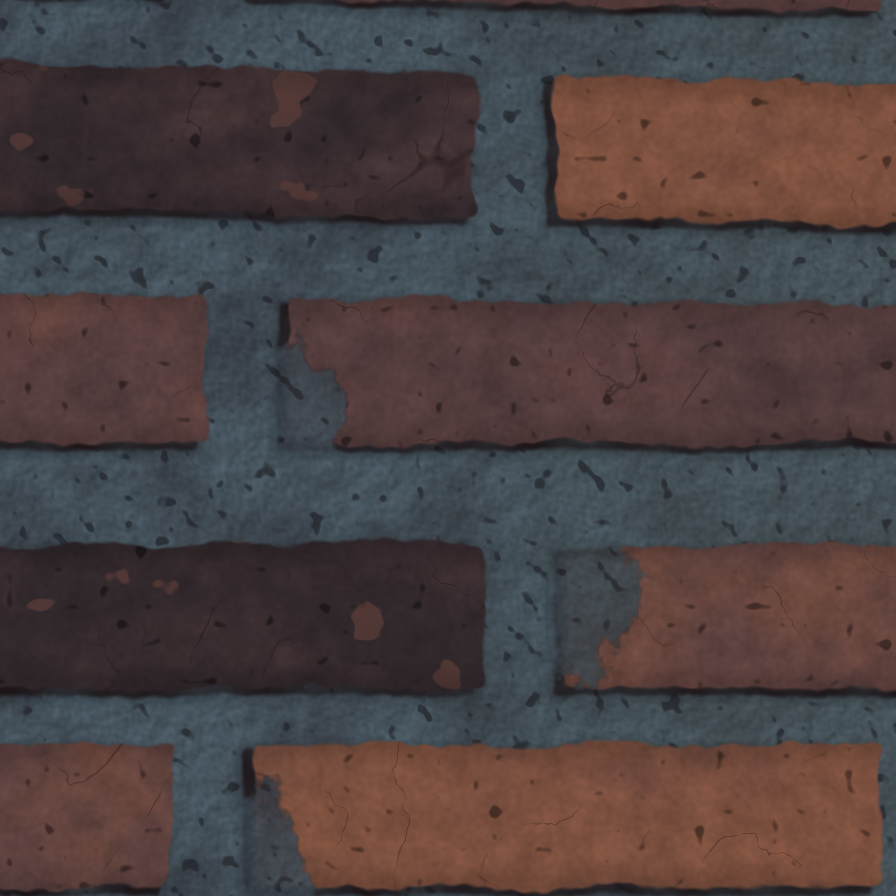
This texture is drawn by a Shadertoy shader. Its source:

```glsl
// Weathered brick wall: four full courses of long bricks in wide blue-grey mortar.
// Bricks are wobbly rounded boxes, each with its own firing tone; gradient noise
// gives the pitted mortar, mottled clay, flakes and mortar smeared over the corners.

// Per course, bottom to top: joint position, centre height
const float JOINT[5] = float[5](0.237, 0.585, 0.276, 0.576, 0.24);
const float CENTRE[5] = float[5](0.089, 0.312, 0.585, 0.838, 1.079);
// Firing tone of the left and right brick in each course, 0 dark to 1 orange
const vec2 TONE[5] = vec2[5](vec2(0.6, 0.92), vec2(0.08, 0.66), vec2(0.5, 0.42),
                             vec2(0.16, 1.0), vec2(0.4, 0.5));

vec2 gradient(vec2 cell) {
    vec3 h = fract(cell.xyx * vec3(0.1031, 0.1030, 0.0973));
    h += dot(h, h.yzx + 33.33);
    float angle = 6.2832 * fract((h.x + h.y) * h.z);
    return vec2(cos(angle), sin(angle));
}

float noise(vec2 p) {
    vec2 i = floor(p), f = p - i;
    vec2 u = f * f * f * (f * (f * 6.0 - 15.0) + 10.0);
    vec2 e = vec2(1, 0);
    return mix(mix(dot(gradient(i), f), dot(gradient(i + e), f - e), u.x),
               mix(dot(gradient(i + e.yx), f - e.yx), dot(gradient(i + 1.0), f - 1.0), u.x), u.y);
}

float fbm(vec2 p) {
    float sum = 0.0, amp = 0.6;
    for (int i = 0; i < 4; i++) {
        sum += amp * noise(p);
        p = mat2(1.6, 1.2, -1.2, 1.6) * p + 7.3;
        amp *= 0.55;
    }
    return sum;
}

float roundBox(vec2 p, vec2 halfSize, float radius) {
    vec2 d = abs(p) - halfSize + radius;
    return length(max(d, 0.0)) + min(max(d.x, d.y), 0.0) - radius;
}

// Rough plaster, lit from the upper left, with slanted pits
vec3 mortarColor(vec2 p) {
    float relief = fbm(p * 34.0) - fbm((p + vec2(-0.004, 0.005)) * 34.0);
    float broad = fbm(p * 7.0 + 3.0);
    vec3 c = mix(vec3(0.225, 0.255, 0.285), vec3(0.275, 0.33, 0.37),
                 smoothstep(-0.35, 0.2, broad));
    c = mix(c, vec3(0.27, 0.315, 0.325), 0.5 * smoothstep(0.3, 0.9, p.x));
    c *= 1.0 - 0.3 * clamp(relief, -0.7, 0.7) + 0.12 * noise(p * 150.0);
    vec2 slant = vec2(p.x + p.y, (p.y - p.x) * 0.6);
    float pit = smoothstep(0.3, 0.5, noise(slant * 42.0) + 0.35 * noise(p * 95.0));
    return mix(c, vec3(0.13, 0.14, 0.16), 0.7 * pit);
}

// Fired clay: tone ramp, mottling, speckles, hairline cracks and bright flakes
vec3 clayColor(vec2 p, vec2 q, float tone) {
    float blotch = fbm(p * vec2(6.0, 9.0) + tone * 13.0);
    float t = clamp(tone + 0.38 * blotch, 0.0, 1.0);
    vec3 c = mix(vec3(0.19, 0.155, 0.17), vec3(0.345, 0.245, 0.245), smoothstep(0.0, 0.5, t));
    c = mix(c, vec3(0.49, 0.315, 0.245), smoothstep(0.45, 1.0, t));
    c *= 1.0 + 0.2 * fbm(p * 30.0) + 0.07 * noise(p * 130.0);
    c *= 1.0 - 0.4 * smoothstep(0.38, 0.55, noise(p * 48.0 + 9.0));
    float crack = abs(noise(p * vec2(9.0, 7.0) + 0.25 * fbm(p * 18.0)));
    c *= 1.0 - 0.25 * (1.0 - smoothstep(0.0, 0.015, crack)) * smoothstep(0.0, 0.25, blotch);
    float flake = smoothstep(0.36, 0.4, noise(p * vec2(11.0, 16.0) + 4.0) + 0.1 * noise(p * 60.0));
    c = mix(c, vec3(0.38, 0.25, 0.225), 0.65 * flake * (1.0 - smoothstep(0.1, 0.4, tone)));
    return c * (1.0 - 0.14 * smoothstep(0.045, 0.085, abs(q.y)));
}

void mainImage(out vec4 fragColor, in vec2 fragCoord) {
    vec2 p = fragCoord / iResolution.xy;

    // Upper courses sag slightly to the right
    vec2 s = p + vec2(0.0, 0.024 * (p.x - 0.5) * smoothstep(0.45, 0.85, p.y));
    int row = clamp(int(floor((s.y + 0.04) / 0.25)), 0, 4);
    float along = s.x - JOINT[row] + 0.79;
    float column = floor(along / 0.79);
    vec2 q = vec2(along - 0.79 * (column + 0.5), s.y - CENTRE[row]);
    float tone = column < 0.5 ? TONE[row].x : TONE[row].y;

    // Uneven brick outline
    vec2 wobble = 0.011 * vec2(noise(p * 13.0), noise(p * 11.0 + 20.0))
                + 0.005 * vec2(noise(p * 45.0), noise(p * 50.0 + 8.0));
    vec2 halfSize = vec2(0.35, 0.081);
    float brick = roundBox(q + wobble, halfSize, 0.009);

    // Mortar smeared over the left end of the right-hand bricks
    vec2 corner = row == 1 ? vec2(-0.35, 0.045) : vec2(-0.35, -0.055);
    float reach = row == 1 ? 0.085 : 0.065;
    float smear = reach - length((q - corner) * vec2(1.0, 0.75)) + 0.055 * fbm(p * 19.0);
    smear = smoothstep(-0.004, 0.008, smear) * float(row < 3 && column > 0.5);

    vec3 color = mortarColor(p);

    // Dark gap below and to the left of each brick
    float gap = roundBox(q + 0.6 * wobble + vec2(0.011, 0.007), halfSize, 0.006);
    float depth = (0.72 + 0.5 * noise(p * 16.0)) * (1.0 - 0.7 * smear);
    color = mix(color, vec3(0.12, 0.085, 0.095), depth * (1.0 - smoothstep(-0.003, 0.004, gap)));
    color *= 1.0 - 0.15 * (1.0 - smoothstep(0.0, 0.016, abs(gap)));

    float cover = (1.0 - smoothstep(-0.003, 0.002, brick)) * (1.0 - 0.92 * smear);
    color = mix(color, clayColor(p, q, tone), cover);

    fragColor = vec4(color, 1.0);
}
```
